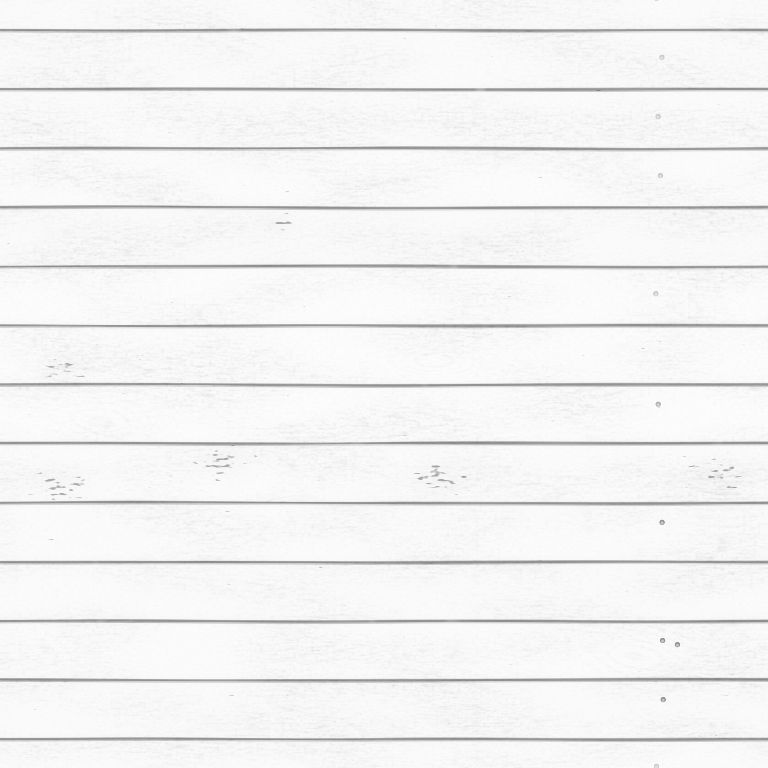
This texture is drawn by a WebGL 2 fragment shader. Its source:

```glsl
#version 300 es
precision highp float;
// Whitewashed horizontal boards: 13 rows parted by thin grey grooves.
// Periodic gradient noise gives fibres, growth rings and patchy paint;
// knots, flaked paint and nail heads are added per row. Tiles both ways.

uniform vec2 u_resolution;
out vec4 fragColor;

const float ROWS = 13.0;

vec2 hash2(vec2 p) {
    vec3 q = fract(p.xyx * vec3(0.1031, 0.1030, 0.0973));
    q += dot(q, q.yzx + 33.33);
    return fract((q.xx + q.yz) * q.zy);
}

float corner(vec2 cell, vec2 offset, float period) {
    cell.x = mod(cell.x, period);
    float angle = 6.2832 * hash2(cell + 7.0).x;
    return dot(vec2(cos(angle), sin(angle)), offset);
}

// Gradient noise that wraps in x after `period` cells
float noise(vec2 p, float period) {
    vec2 i = floor(p), f = p - i, e = vec2(1.0, 0.0);
    vec2 u = f * f * f * (f * (f * 6.0 - 15.0) + 10.0);
    float low = mix(corner(i, f, period), corner(i + e, f - e, period), u.x);
    float high = mix(corner(i + e.yx, f - e.yx, period), corner(i + 1.0, f - 1.0, period), u.x);
    return mix(low, high, u.y);
}

// Noise over one board: x spans the canvas, y the board height
float boardNoise(vec2 b, float row, vec2 scale) {
    return noise(b * scale + vec2(0.0, row * 41.0), scale.x);
}

float wrapped(float dx) { return fract(dx + 0.5) - 0.5; }

// Fibres, growth rings and faint stains; returns darkening
float woodGrain(vec2 b, float row) {
    float patches = smoothstep(-0.4, 0.5, boardNoise(b, row + 20.0, vec2(6.0, 1.4)));
    float fibre = boardNoise(b, row, vec2(28.0, 21.0));
    float streak = boardNoise(b, row + 30.0, vec2(75.0, 24.0));
    float speck = boardNoise(b, row + 50.0, vec2(210.0, 25.0));

    // Rings are contours of a stretched field, swollen around a knot
    float knotX = row == 6.0 ? 0.57 : row == 1.0 ? 0.83 : row == 5.0 ? 0.14 : hash2(vec2(row, 3.0)).x;
    float knotSize = row == 6.0 || row == 1.0 || row == 5.0 ? 0.75 : 0.25;
    vec2 k = vec2(wrapped(b.x - knotX) * 17.0, (b.y - 0.4) * 2.6);
    float knot = exp(-dot(k, k));
    float field = 6.0 * (boardNoise(b, row + 80.0, vec2(4.0, 1.2)) + knotSize * knot);
    field += 0.2 * boardNoise(b, row, vec2(24.0, 4.0));
    float ring = pow(0.5 + 0.5 * sin(6.2832 * field), 4.0);
    ring *= 1.0 - smoothstep(0.25, 0.6, fwidth(field));

    float shade = 0.022 * smoothstep(0.0, 0.5, fibre) * patches;
    shade += 0.045 * max(streak, 0.0) * (0.15 + patches);
    shade += 0.05 * max(speck, 0.0) * (0.4 + patches);
    shade += 0.032 * ring * max(patches * 0.6, knot * knotSize) * (0.7 + streak);
    return shade + 0.006 * patches;
}

// Clusters of small flakes where the paint has worn off
float flakes(vec2 b, float row) {
    float wear = 0.0;
    for (int i = 0; i < 6; i++) {
        float n = float(i);
        vec2 c = vec2(0.08 + 0.17 * n + 0.038 * n * n, 0.5 - 0.22 * cos(2.6 * n));
        float target = 4.0, size = 1.0;
        if (i == 4) { c = vec2(0.36, 0.75); target = 8.0; size = 0.65; }
        if (i == 5) { c = vec2(0.085, 0.3); target = 6.0; size = 0.75; }
        vec2 d = vec2(wrapped(b.x - c.x) / 0.04, (b.y - c.y) / 0.3) / size;
        if (row == target) wear = max(wear, exp(-dot(d, d)));
    }
    float chip = boardNoise(b, row + 120.0, vec2(52.0, 17.0));
    chip += 0.5 * boardNoise(b, row + 160.0, vec2(140.0, 25.0));
    return 0.3 * smoothstep(0.0, 0.35, chip + 0.6 * wear - 0.64) + 0.015 * wear;
}

// Small round head with a darker rim
float nail(vec2 d, float strength, float px) {
    float r = length(d);
    float disc = 1.0 - smoothstep(0.045 - px * 0.5, 0.045 + px * 0.5, r);
    return disc * strength * mix(0.5, 1.0, smoothstep(0.01, 0.035, r + d.y * 0.4));
}

float nails(vec2 b, float row, float px) {
    if (mod(row, 2.0) != 1.0 && mod(row, 10.0) != 0.0 && row != 12.0) return 0.0;
    float strength = row < 4.0 ? 0.4 : row == 5.0 ? 0.3 : 0.18;
    float x = 0.859 + 0.012 * (hash2(vec2(row, 9.0)).x - 0.5);
    vec2 d = vec2((b.x - x) * ROWS, b.y - (row < 6.0 ? 0.67 : 0.54));
    float dark = nail(d, strength, px);
    if (row == 1.0) dark = max(dark, nail(d - vec2(0.25, -0.07), strength, px));
    return dark;
}

// Groove: soft dark line with a paler lip below, uneven along its length
float groove(float x, float v, float px) {
    float id = mod(floor(v + 0.5), ROWS);
    float d = v - floor(v + 0.5) - 0.03 * noise(vec2(x * 3.0, id * 5.3), 3.0);
    float swell = noise(vec2(x * 4.0, id * 7.7 + 90.0), 4.0);
    float width = 0.017 + 0.01 * swell + 0.004 * smoothstep(0.44, 0.54, x);
    float core = 1.0 - smoothstep(width * 0.4, width * 1.4 + px * 0.5, abs(d));
    float lip = 1.0 - smoothstep(0.008, 0.022 + px * 0.4, abs(d + 0.022));
    float paint = smoothstep(0.42, 0.65, noise(vec2(x * 28.0, id * 3.7 + 40.0), 28.0));
    float depth = 0.37 + 0.06 * noise(vec2(x * 9.0, id * 2.3 + 70.0), 9.0);
    float shadow = 0.025 * exp(-abs(d) * 25.0);
    return max(depth * core, (0.16 + 0.16 * swell) * lip) * (1.0 - 0.4 * paint) + shadow;
}

void main() {
    vec2 p = gl_FragCoord.xy / u_resolution;
    float px = ROWS / u_resolution.y;
    float v = p.y * ROWS - 0.488;
    float row = mod(floor(v), ROWS);
    vec2 board = vec2(p.x, fract(v));

    float tone = 0.988 - 0.006 * hash2(vec2(row, 5.0)).y;
    tone -= woodGrain(board, row) + flakes(board, row);
    tone -= nails(board, row, px);
    tone -= groove(p.x, v, px);
    fragColor = vec4(vec3(clamp(tone, 0.0, 1.0)), 1.0);
}
```
